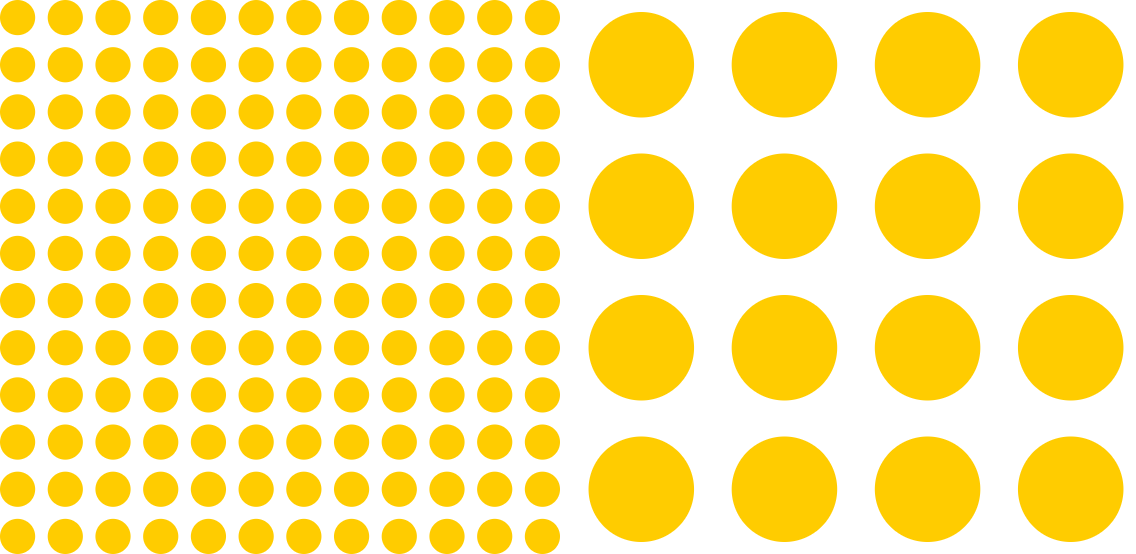
Left: the whole. Right: its middle third, enlarged.
Write a Shadertoy shader that draws this pattern.

```glsl
// Signed distance to the nearest dot of a grid whose outer dots touch the canvas edges
float dotGrid(vec2 p, vec2 size, vec2 count, float radius) {
    vec2 pitch = (size - 2.0 * radius) / (count - 1.0);
    vec2 cell = clamp(round((p - radius) / pitch), vec2(0.0), count - 1.0);
    return length(p - radius - cell * pitch) - radius;
}

void mainImage(out vec4 fragColor, in vec2 fragCoord) {
    // Canvas width is one unit
    vec2 p = fragCoord / iResolution.x;
    vec2 size = iResolution.xy / iResolution.x;
    float dist = dotGrid(p, size, vec2(12.0), 0.0314);

    // One pixel of edge smoothing
    float coverage = clamp(0.5 - dist * iResolution.x, 0.0, 1.0);
    vec3 color = mix(vec3(1.0), vec3(1.0, 0.8, 0.0), coverage);
    fragColor = vec4(color, 1.0);
}
```
